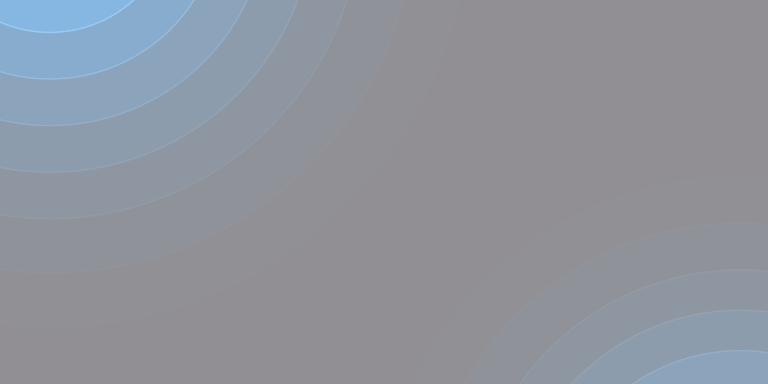
Give the GLSL for this background, as a WebGL 1 fragment shader.

```glsl
precision highp float;

uniform vec2 u_resolution;

// Stacked discs that turn bluer toward their shared centre
vec3 addRings(vec3 color, vec2 p, vec2 center, float scale) {
  vec3 gray = vec3(0.567, 0.561, 0.577);
  vec3 blue = vec3(0.522, 0.718, 0.886);
  float pixel = 1.0 / u_resolution.y;
  float dist = length(p - center);

  for (int i = 0; i < 7; i++) {
    float ring = 6.0 - float(i);
    float radius = scale * (0.3255 + 0.1213 * ring + 0.02 * max(ring - 4.0, 0.0));
    float edge = dist - radius;
    float depth = (7.0 - ring) / 7.0;
    float strength = depth * depth;

    // Flat band fill
    float inside = 1.0 - smoothstep(-0.6 * pixel, 0.6 * pixel, edge);
    color = mix(color, mix(gray, blue, strength), inside);

    // Fine pale rim
    float rim = 1.0 - smoothstep(0.0005, 0.0035, abs(edge + 0.001));
    color += vec3(0.07, 0.08, 0.08) * rim * strength;
  }
  return color;
}

void main() {
  vec2 p = gl_FragCoord.xy / u_resolution.y;
  float aspect = u_resolution.x / u_resolution.y;

  vec3 color = vec3(0.567, 0.561, 0.577);
  color = addRings(color, p, vec2(0.13, 1.24), 1.0);
  color = addRings(color, p, vec2(aspect - 0.073, -0.404), 0.866);

  gl_FragColor = vec4(color, 1.0);
}
```
